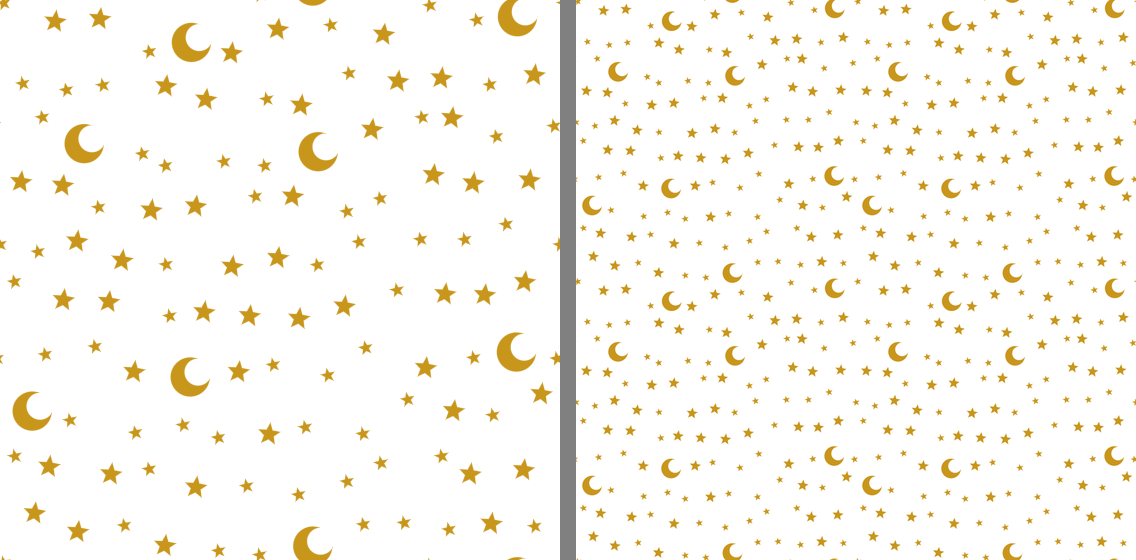
Left, the tile; right, the same tile 2 across and 2 down.
Give the GLSL for this pattern, as a Shadertoy shader.

```glsl
const vec3  PAPER = vec3(1.0);
const vec3  GOLD  = vec3(0.79, 0.59, 0.11);
const ivec2 GRID  = ivec2(12, 10);        // cells per tile; rows must stay even
const ivec2 MOON_BLOCK = ivec2(3, 5);     // cells that share one moon
const vec2  MOON_CHOICES = vec2(2.0, 3.0);// cells of a block a moon may take
const int   MOON_STAGGER = 2;             // row shift of every other block column
const float MOON_RADIUS = 0.0350;
const float MOON_BITE = 0.69;             // radius of the cut-out, relative
const vec2  MOON_BITE_OFFSET = vec2(0.40, 0.25);
const float BIG_RADIUS = 0.0208, BIG_INNER = 0.45, BIG_TILT = 0.12;
const float SMALL_RADIUS = 0.0134, SMALL_INNER = 0.43, SMALL_TILT = -0.20;
const float SMALL_SHARE = 0.58;           // part of the stars that are small
const float MARGIN = 0.005;               // free border inside each cell
const vec2  DRIFT = vec2(0.020, 0.028);   // slow waviness of rows and columns
const float EDGE = 0.0014;                // half width of the soft edge
const float SEED = 17.0;
const float TAU = 6.2831853;

vec3 hash3(vec2 p) {
    vec3 q = fract(vec3(p.xyx + SEED) * vec3(0.1031, 0.1030, 0.0973));
    q += dot(q, q.yxz + 33.33);
    return fract((q.xxy + q.yzz) * q.zyx);
}

vec2 rotate(vec2 p, float angle) {
    float c = cos(angle), s = sin(angle);
    return vec2(c * p.x - s * p.y, s * p.x + c * p.y);
}

// Signed distance to a five-pointed star with its tip upwards.
float starDistance(vec2 p, float radius, float inner) {
    float sector = TAU / 5.0;
    float angle = mod(atan(p.x, p.y) + 0.5 * sector, sector) - 0.5 * sector;
    vec2 q = length(p) * vec2(abs(sin(angle)), cos(angle));
    vec2 tip = vec2(0.0, radius);
    vec2 notch = radius * inner * vec2(sin(0.5 * sector), cos(0.5 * sector));
    vec2 side = notch - tip, d = q - tip;
    float along = clamp(dot(d, side) / dot(side, side), 0.0, 1.0);
    return length(d - side * along) * sign(d.y * side.x - d.x * side.y);
}

// Signed distance to a crescent: a disc minus a smaller shifted disc.
float moonDistance(vec2 p, float radius) {
    float bite = length(p - MOON_BITE_OFFSET * radius) - MOON_BITE * radius;
    return max(length(p) - radius, -bite);
}

// One cell of each staggered block holds a moon.
bool isMoonCell(ivec2 cell) {
    int odd = (cell.x / MOON_BLOCK.x) % 2;
    cell.y = (cell.y + odd * MOON_STAGGER) % GRID.y;
    ivec2 block = cell / MOON_BLOCK;
    ivec2 place = cell - block * MOON_BLOCK;
    ivec2 pick = ivec2(hash3(vec2(block) + 41.0).xy * MOON_CHOICES);
    return place == pick;
}

// Distance from p to the single mark that belongs to a cell.
float markDistance(vec2 p, ivec2 cell, float rowShift) {
    ivec2 wrapped = (cell % GRID + GRID) % GRID;
    vec3 rnd = hash3(vec2(wrapped));
    bool moon = isMoonCell(wrapped);
    bool small = rnd.z < SMALL_SHARE;
    float radius = moon ? MOON_RADIUS : (small ? SMALL_RADIUS : BIG_RADIUS);

    // Jitter only as far as the mark still fits its cell.
    vec2 room = max(0.5 / vec2(GRID) - radius - MARGIN, 0.0);
    vec2 center = (vec2(cell) + 0.5 + vec2(rowShift, 0.0)) / vec2(GRID);
    center += DRIFT * sin(TAU * center.yx + vec2(0.7, 2.1));
    center += room * (2.0 * rnd.xy - 1.0);

    vec2 q = p - center;
    if (moon) return moonDistance(q, radius);
    return starDistance(rotate(q, small ? SMALL_TILT : BIG_TILT), radius,
                        small ? SMALL_INNER : BIG_INNER);
}

void mainImage(out vec4 fragColor, in vec2 fragCoord) {
    vec2 p = fragCoord / iResolution.y;

    // Nearest mark among the neighbouring cells of a brick layout.
    float dist = 1.0;
    for (int y = -1; y <= 1; y++) {
        int row = int(floor(p.y * float(GRID.y))) + y;
        float rowShift = 0.5 * float(row & 1);
        int column = int(floor(p.x * float(GRID.x) - rowShift));
        for (int x = -1; x <= 1; x++)
            dist = min(dist, markDistance(p, ivec2(column + x, row), rowShift));
    }

    float soft = max(EDGE, 0.7 / iResolution.y);
    float ink = 1.0 - smoothstep(-soft, soft, dist);
    fragColor = vec4(mix(PAPER, GOLD, ink), 1.0);
}
```
